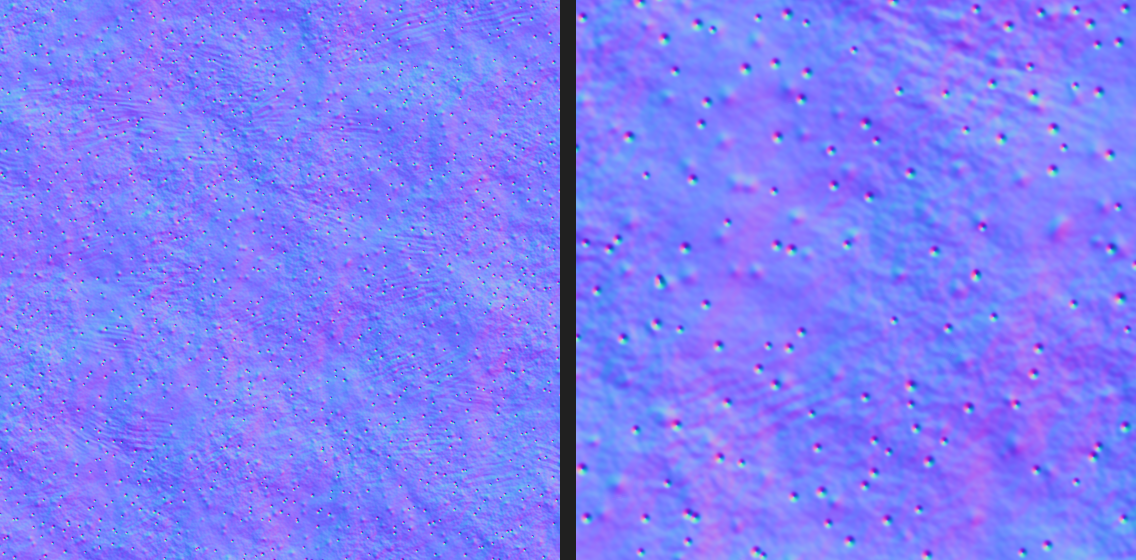
Left, the full canvas; right, a detail of the centre.
This texture map is drawn by a WebGL 1 fragment shader. Its source:

```glsl
precision highp float;
// Tangent-space normal map of trowelled plaster: soft swells, grain, scratches, bumps and pits.

uniform vec2 u_resolution;

// Every *_SLOPE is the steepness a layer adds to the surface.
#define SWELL_SLOPE 0.076
#define GRAIN_SLOPE 0.108
#define SCRATCH_SLOPE 0.20
#define SCRATCH_CELLS 9.0
#define BUMP_SLOPE 0.42
#define BUMP_RADIUS 0.0046
#define BUMP_CELLS 28.0
#define PIT_SLOPE 1.9
#define PIT_RADIUS 0.0021
#define PIT_CELLS 36.0
#define SAMPLE_STEP 0.0009

vec2 hash2(vec2 p) {
  vec3 q = fract(p.xyx * vec3(0.1031, 0.1030, 0.0973));
  q += dot(q, q.yzx + 33.33);
  return fract((q.xx + q.yz) * q.zy);
}

mat2 rotation(float angle) {
  float c = cos(angle), s = sin(angle);
  return mat2(c, s, -s, c);
}

float cornerRamp(vec2 cell, vec2 offset) {
  float angle = 6.2832 * hash2(cell + 71.0).x;
  return dot(vec2(cos(angle), sin(angle)), offset);
}

float gradientNoise(vec2 p) {
  vec2 i = floor(p), f = fract(p);
  vec2 w = f * f * f * (f * (f * 6.0 - 15.0) + 10.0);
  vec2 e = vec2(1.0, 0.0);
  float low = mix(cornerRamp(i, f), cornerRamp(i + e, f - e), w.x);
  float high = mix(cornerRamp(i + e.yx, f - e.yx), cornerRamp(i + 1.0, f - 1.0), w.x);
  return mix(low, high, w.y);
}

// Broad undulation in rotated octaves, so that no direction dominates.
float swells(vec2 p) {
  vec2 q = p * vec2(1.1, 1.0) + 0.015 * gradientNoise(p * 6.0 + 40.0);
  float sum = 0.0, frequency = 4.0;
  for (int i = 0; i < 4; i++) {
    q = rotation(0.6) * q;
    sum += gradientNoise(q * frequency + 17.0 * float(i)) / frequency;
    frequency *= 2.1;
  }
  return SWELL_SLOPE * sum;
}

// Fine roughness that fades out on the smoother patches.
float grain(vec2 p) {
  float patches = smoothstep(-0.4, 0.35, gradientNoise(p * 8.0 + 90.0));
  vec2 q = rotation(0.5) * p;
  float sum = gradientNoise(q * 60.0) / 65.0
            + gradientNoise(p * vec2(105.0, 120.0) + 31.0) / 115.0
            + gradientNoise(q * 200.0 + 57.0) / 200.0;
  return GRAIN_SLOPE * mix(0.4, 1.0, patches) * sum;
}

// Overlapping strokes of fine parallel grooves, each with its own tilt.
float scratches(vec2 p) {
  vec2 q = p * SCRATCH_CELLS, home = floor(q);
  float sum = 0.0;
  for (int y = -1; y <= 1; y++) {
    for (int x = -1; x <= 1; x++) {
      vec2 cell = home + vec2(float(x), float(y));
      vec2 traits = hash2(cell + 211.0);
      vec2 d = rotation((traits.x - 0.5) * 1.1) * (q - cell - hash2(cell + 137.0));
      float reach = 1.0 - smoothstep(0.1, 1.0, length(d / vec2(0.98, 0.55)));
      float strength = smoothstep(0.2, 1.0, traits.y);
      vec2 along = d / SCRATCH_CELLS * vec2(14.0, 140.0);
      along.y += 0.6 * gradientNoise(p * 30.0);
      sum += reach * strength * gradientNoise(along + cell * 23.0);
    }
  }
  return SCRATCH_SLOPE * sum / 140.0;
}

// Round dots scattered over two tilted grids; radius sets both width and height.
float dots(vec2 p, float cells, float radius, float chance) {
  float sum = 0.0;
  for (int i = 0; i < 2; i++) {
    float layer = float(i);
    vec2 q = rotation(0.5 + 0.9 * layer) * p * cells + 80.0 + 61.0 * layer;
    vec2 cell = floor(q);
    vec2 traits = hash2(cell + 303.0);
    vec2 center = mix(vec2(0.22), vec2(0.78), hash2(cell + 19.0));
    float size = radius * mix(0.65, 1.05, traits.y);
    float d = length(fract(q) - center) / (cells * size);
    float present = step(traits.x, chance + 0.5 * gradientNoise(cell / 6.0));
    sum += present * size * exp(-d * d);
  }
  return sum;
}

float height(vec2 p) {
  return swells(p) + grain(p) + scratches(p)
       + BUMP_SLOPE * dots(p + 3.0, BUMP_CELLS, BUMP_RADIUS, 0.42)
       - PIT_SLOPE * dots(p, PIT_CELLS, PIT_RADIUS, 0.46);
}

void main() {
  vec2 p = gl_FragCoord.xy / u_resolution.y;
  vec2 e = vec2(SAMPLE_STEP, 0.0);
  vec2 slope = vec2(height(p + e) - height(p - e),
                    height(p + e.yx) - height(p - e.yx)) / (2.0 * SAMPLE_STEP);
  vec3 normal = normalize(vec3(-slope, 1.0));
  gl_FragColor = vec4(normal * 0.5 + 0.5, 1.0);
}
```
